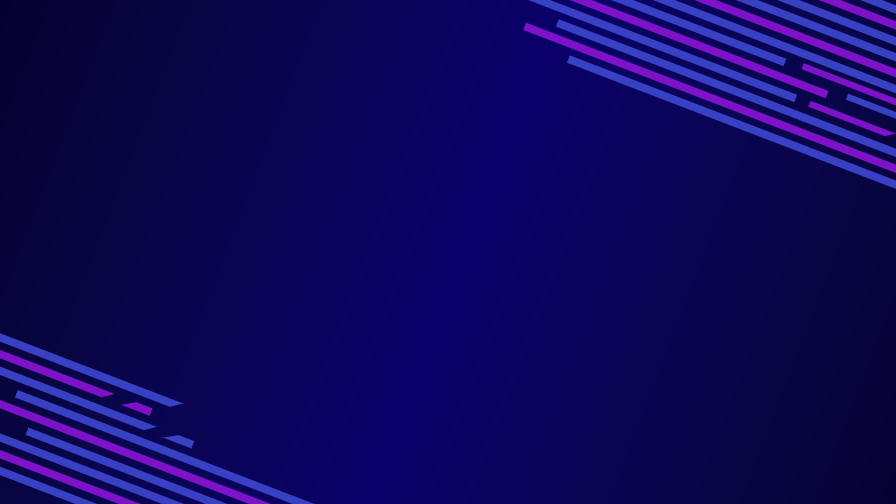
Write a WebGL 2 fragment shader that draws this background.

```glsl
#version 300 es
precision highp float;
// Deep blue backdrop with a soft diagonal glow and two corner groups of slanted
// bars. Coordinates are turned to run along and across the bars; each group is
// a loop of evenly spaced rows, some of them cut short or split by a gap.
uniform vec2 u_resolution;
out vec4 fragColor;

const vec3 BLUE = vec3(0.22, 0.25, 0.77);
const vec3 PURPLE = vec3(0.49, 0.07, 0.79);
const float OPEN = 9.0; // far beyond the canvas

// Coverage of a bar over span.x..span.y, with a slant for each end.
float bar(vec2 q, float row, vec2 span, float halfWidth, vec2 slant) {
    float y = q.y - row;
    vec2 ends = vec2(span.x - q.x, q.x - span.y) + vec2(1.0, -1.0) * slant * y;
    ends /= sqrt(1.0 + slant * slant);
    float d = max(abs(y) - halfWidth, max(ends.x, ends.y));
    return clamp(0.5 - d * u_resolution.y, 0.0, 1.0);
}

// Every third row is purple, beginning with the second.
vec3 rowColor(int k) {
    return k % 3 == 1 ? PURPLE : BLUE;
}

// Glow that fades evenly to both sides of a slanted axis.
vec3 backdrop(float along) {
    float d = min(abs(along - 0.683), 1.05);
    vec3 color = mix(vec3(0.04, 0.0, 0.415), vec3(0.025, 0.0, 0.19), d);
    color.g += 0.02 * sin(3.0 * d);
    return color;
}

// Upper right: rows counted upward from the lowest bar.
vec3 upperBars(vec3 color, vec2 q) {
    float starts[3] = float[3](0.7365, 0.6323, 0.6902);
    vec2 gaps[3] = vec2[3](vec2(1.1856, 1.2147), vec2(1.2411, 1.2793), vec2(1.14, 1.1756));
    float lifts[3] = float[3](0.0, 0.0104, 0.0058);
    for (int k = 0; k < 12; k++) {
        float row = 1.2285 + 0.0295 * float(k);
        bool split = k >= 3 && k < 6;
        vec2 span = vec2(-OPEN, OPEN);
        if (k < 3) span.x = starts[k];
        if (split) span.y = gaps[k - 3].x;
        color = mix(color, rowColor(k), bar(q, row, span, 0.0078, vec2(0.0)));
        // Thinner piece beyond the gap, in the other colour.
        if (split) {
            vec2 rest = vec2(gaps[k - 3].y, k == 3 ? 1.387 : OPEN);
            float cover = bar(q, row + lifts[k - 3], rest, 0.0063, vec2(0.0, 1.5));
            color = mix(color, k == 4 ? BLUE : PURPLE, cover);
        }
    }
    return color;
}

// Lower left: rows counted downward from the highest bar.
vec3 lowerBars(vec3 color, vec2 q) {
    float ends[3] = float[3](0.2566, 0.1231, 0.2249);
    vec2 pieces[2] = vec2[2](vec2(0.1671, 0.2145), vec2(0.2682, 0.3152));
    for (int k = 0; k < 9; k++) {
        float row = 0.3086 - 0.0309 * float(k);
        vec2 span = vec2(-OPEN, OPEN);
        if (k < 3) span.y = ends[k];
        if (k == 3) span.x = -0.0482;
        if (k == 5) span.x = -0.0019;
        float cover = bar(q, row, span, 0.0078, vec2(0.0, 1.4));
        // Short piece beyond the gap.
        if (k == 1 || k == 2)
            cover = max(cover, bar(q, row, pieces[k - 1], 0.0078, vec2(1.7, 0.0)));
        color = mix(color, rowColor(k), cover);
    }
    return color;
}

void main() {
    vec2 p = gl_FragCoord.xy / u_resolution.y;
    vec2 axis = vec2(0.9336, -0.3584);
    vec2 q = vec2(dot(p, axis), dot(p, vec2(-axis.y, axis.x)));
    vec3 color = backdrop(q.x);
    color = upperBars(color, q);
    color = lowerBars(color, q);
    fragColor = vec4(color, 1.0);
}
```
